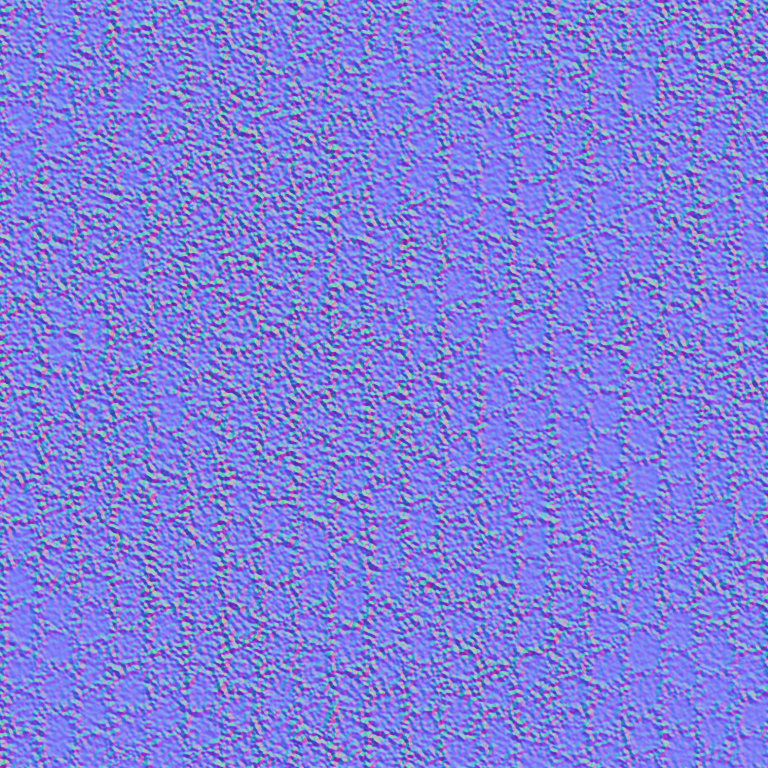
Give the GLSL for this texture map, as a Shadertoy shader.

```glsl
// Tangent-space normal map of worn, grainy hexagonal cells in staggered columns.

float hash(vec2 p) {
    vec3 q = fract(vec3(p.xyx) * 0.1031);
    q += dot(q, q.yzx + 33.33);
    return fract((q.x + q.y) * q.z);
}

float valueNoise(vec2 p) {
    vec2 i = floor(p), f = fract(p);
    f = f * f * (3.0 - 2.0 * f);
    return mix(mix(hash(i), hash(i + vec2(1, 0)), f.x),
               mix(hash(i + vec2(0, 1)), hash(i + vec2(1, 1)), f.x), f.y);
}

// Dot product of a lattice point's random gradient with the offset from it.
float gradientRamp(vec2 corner, vec2 p) {
    vec2 gradient = 2.0 * vec2(hash(corner), hash(corner + 317.0)) - 1.0;
    return dot(gradient, p - corner);
}

float gradientNoise(vec2 p) {
    vec2 i = floor(p), f = fract(p);
    f = f * f * f * (f * (f * 6.0 - 15.0) + 10.0);
    return mix(mix(gradientRamp(i, p), gradientRamp(i + vec2(1, 0), p), f.x),
               mix(gradientRamp(i + vec2(0, 1), p), gradientRamp(i + vec2(1, 1), p), f.x), f.y);
}

vec2 rotate(vec2 p, float angle) {
    float c = cos(angle), s = sin(angle);
    return vec2(c * p.x - s * p.y, s * p.x + c * p.y);
}

// Border strength, 0 in the hollow of a cell and 1 on its rim.
float cellBorder(vec2 uv) {
    vec2 warp = vec2(valueNoise(uv * 60.0), valueNoise(uv * 60.0 + 71.0)) - 0.5;
    vec2 grid = uv * vec2(21.0, 18.0) + vec2(0.41, 0.2) + warp * vec2(0.22, 0.32);

    // Two offset rectangular lattices form the staggered columns.
    vec2 period = vec2(2, 1), middle = vec2(1, 0.5);
    vec2 a = mod(grid, period) - middle;
    vec2 b = mod(grid - middle, period) - middle;
    vec2 aspect = vec2(0.866, 1.0);
    vec2 local = length(a * aspect) < length(b * aspect) ? a : b;
    float cellRandom = hash(floor((grid - local) * 2.0 + 0.5));
    vec2 d = abs(local * aspect);
    float hexDistance = max(d.y, dot(d, vec2(0.866, 0.5)));
    float border = smoothstep(0.14 + 0.18 * cellRandom, 0.49, mix(hexDistance, length(d), 0.35));

    // Straight seams between the columns, worn away in places.
    float seam = smoothstep(0.24, 0.0, abs(fract(grid.x) - 0.5));
    seam *= 0.75 + 0.6 * valueNoise(uv * vec2(21.0, 9.0) + 13.0);
    return max(0.85 * border, seam);
}

// Roughness of the grain: strongest on borders and in diagonal worn patches.
float roughness(vec2 uv, float border) {
    vec2 p = rotate(uv, 0.75);
    float wear = 0.5 * valueNoise(p * vec2(3.5, 6.0) + 4.0)
               + 0.25 * valueNoise(p * 13.0 + 29.0)
               + 0.25 * valueNoise(p * 28.0 + 53.0);
    wear = smoothstep(0.22, 0.78, wear);
    return 0.2 + border * mix(0.75, 1.05, wear) + 0.55 * wear;
}

float grain(vec2 uv) {
    return gradientNoise(rotate(uv, 0.4) * 128.0) / 128.0
         + 0.65 * gradientNoise(rotate(uv, 1.1) * 205.0 + 47.0) / 205.0;
}

void mainImage(out vec4 fragColor, in vec2 fragCoord) {
    vec2 uv = fragCoord / iResolution.xy;
    vec2 e = vec2(0.001, 0.0);

    // Central differences of the grain and of the raised borders.
    vec2 grainSlope = vec2(grain(uv + e.xy) - grain(uv - e.xy),
                           grain(uv + e.yx) - grain(uv - e.yx)) / (2.0 * e.x);
    vec2 borderSlope = vec2(cellBorder(uv + e.xy) - cellBorder(uv - e.xy),
                            cellBorder(uv + e.yx) - cellBorder(uv - e.yx)) / (2.0 * e.x);
    vec2 slope = 1.15 * roughness(uv, cellBorder(uv)) * grainSlope
               + 0.0018 * clamp(borderSlope, -150.0, 150.0);

    // Encode the slightly softened normal as colour.
    vec3 normal = normalize(vec3(-slope, 1.0)) * vec3(0.78, 0.78, 0.93);
    fragColor = vec4(0.5 + 0.5 * normal, 1.0);
}
```
